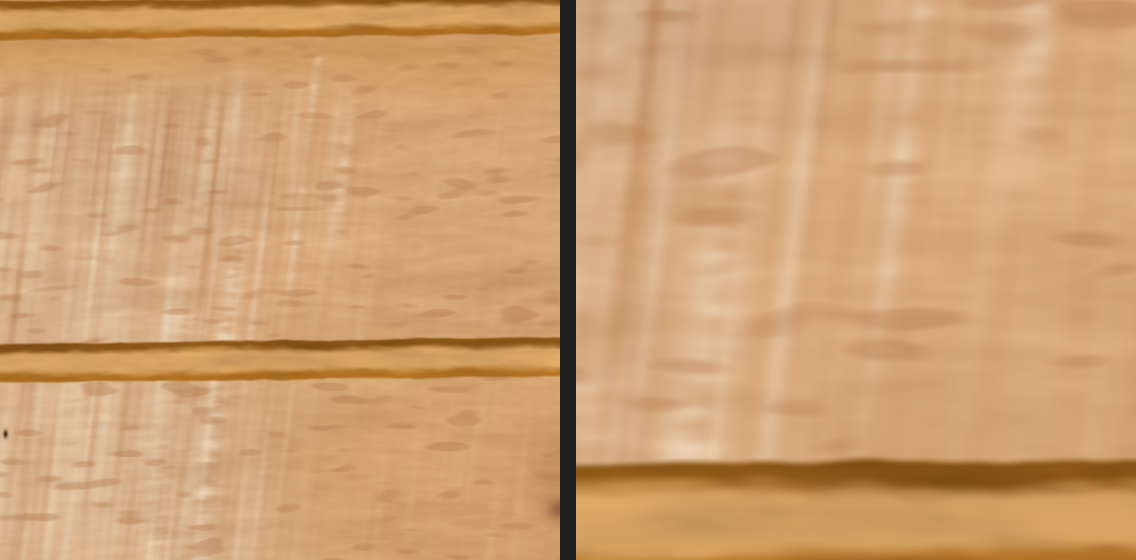
Left: the whole. Right: its middle third, enlarged.
This texture is drawn by a three.js fragment shader. Its source:

```glsl
varying vec2 vUv;

const vec3 TAN = vec3(0.825, 0.640, 0.465);
const vec3 PALE = vec3(0.845, 0.705, 0.560);
const vec3 HONEY = vec3(0.825, 0.625, 0.405);
const vec3 CHALK = vec3(0.905, 0.810, 0.700);
const vec3 RUSSET = vec3(0.700, 0.470, 0.300);
const vec3 STRIP = vec3(0.835, 0.635, 0.385);
const vec3 GROOVE_LIGHT = vec3(0.680, 0.430, 0.130);
const vec3 GROOVE_DARK = vec3(0.540, 0.335, 0.090);
const vec3 KNOT = vec3(0.560, 0.340, 0.230);

const float BOARD_PITCH = 0.612;
const float GROOVE_MID = 0.351;
const float GROOVE_HALF = 0.0365;
const float BOARD_TILT = 0.012;
const float SAW_LEAN = 0.12;

vec3 hash3(vec2 cell) {
  vec3 h = vec3(dot(cell, vec2(127.1, 311.7)), dot(cell, vec2(269.5, 183.3)), dot(cell, vec2(419.2, 371.9)));
  return fract(sin(h) * 43758.55);
}

// Cellular noise: one soft light or dark spot per cell, centred on zero
float spots(vec2 p) {
  vec2 cell = floor(p);
  float sum = 0.0;
  for (int j = -1; j <= 1; j++) {
    for (int i = -1; i <= 1; i++) {
      vec2 c = cell + vec2(float(i), float(j));
      vec3 h = hash3(c);
      vec2 d = p - c - h.xy;
      float k = max(0.0, 1.0 - dot(d, d));
      sum += (2.0 * h.z - 1.0) * k * k * k;
    }
  }
  return sum;
}

float grain(vec2 p) {
  return 0.45 * spots(p * vec2(4.0, 26.0)) + 0.40 * spots(p * vec2(13.0, 75.0) + 31.0)
       + 0.25 * spots(p * vec2(38.0, 150.0) + 67.0);
}

float band(float x, float center, float width) {
  float d = (x - center) / width;
  return exp(-d * d);
}

float blot(vec2 p, vec2 center, vec2 radii) {
  vec2 d = (p - center) / radii;
  return exp(-dot(d, d));
}

float fadeOut(float from, float to, float x) {
  return 1.0 - smoothstep(from, to, x);
}

// Broad tone: honey near the top, pale on the rough left side
vec3 boardTone(vec2 p, float cloud) {
  float rough = fadeOut(0.15, 0.72, p.x + 0.15 * cloud) * fadeOut(0.74, 0.90, p.y);
  float warm = smoothstep(0.78, 0.90, p.y + 0.04 * cloud);
  warm = max(warm, 0.55 * smoothstep(0.35, 0.6, p.x) * fadeOut(0.28, 0.60, p.y));
  return mix(mix(TAN, HONEY, warm), PALE, 0.85 * rough);
}

// Paired narrow saw lines
float sawLines(float q) {
  float sum = 0.0;
  for (int i = 0; i < 5; i++) {
    float n = float(i);
    float center = 0.07 + 0.1 * n + 0.03 * (hash3(vec2(n, 5.0)).x - 0.5);
    sum += band(abs(q - center), 0.011, 0.0045);
  }
  return sum;
}

vec3 sawMarks(vec3 color, vec2 p, float fibre) {
  float q = p.x - SAW_LEAN * (p.y - 0.5);
  float reach = mix(0.15, 1.0, fadeOut(0.42, 0.68, q)) * fadeOut(0.76, 0.90, p.y);
  float streak = 0.6 * spots(vec2(q * 34.0, p.y * 3.0)) + 0.6 * spots(vec2(q * 85.0, p.y * 4.5) + 19.0);
  float rung = clamp(0.55 + 1.1 * fibre, 0.0, 1.0);
  float chalk = band(q, 0.413, 0.017) * fadeOut(0.55, 0.64, p.y);
  chalk += 0.6 * band(q, 0.520, 0.008) * smoothstep(0.42, 0.55, p.y);
  chalk += 0.9 * band(q, 0.589, 0.010) * band(p.y, 0.68, 0.10);
  chalk += 0.7 * band(q, 0.33, 0.035) * fadeOut(0.40, 0.56, p.y);
  float light = 0.75 * max(streak, 0.0) * reach + 0.8 * chalk * rung;
  float dark = 0.40 * max(-streak, 0.0) * reach;
  dark += 0.24 * sawLines(q) * band(p.y, 0.70, 0.12) + 0.22 * band(q, 0.372, 0.012) * fadeOut(0.6, 0.8, p.y);
  color = mix(color, RUSSET, clamp(dark, 0.0, 0.6));
  return mix(color, CHALK, clamp(light, 0.0, 0.85));
}

// A strip between two dark lines, sharp outside and soft inside
vec3 addGroove(vec3 color, vec2 p, float fibre) {
  float wobble = 0.0025 * spots(vec2(p.x * 14.0, p.y * 3.0)) + 0.001 * spots(vec2(p.x * 50.0, p.y * 3.0));
  float s = mod(p.y - BOARD_TILT * p.x - GROOVE_MID + 0.5 * BOARD_PITCH, BOARD_PITCH) - 0.5 * BOARD_PITCH;
  float inset = GROOVE_HALF - abs(s) + wobble;
  float inside = smoothstep(-0.001, 0.005, inset);
  float line = fadeOut(0.009, 0.025, inset + 0.006 * fibre);
  vec3 shade = mix(GROOVE_LIGHT, GROOVE_DARK, smoothstep(-0.01, 0.01, s));
  vec3 strip = STRIP * (1.0 + 0.10 * fibre);
  return mix(color, mix(strip, shade * (1.0 + 0.12 * fibre), line), inside);
}

void main() {
  vec2 p = vUv;
  vec2 along = vec2(p.x, p.y - BOARD_TILT * p.x + 0.004 * sin(7.0 * p.x + 5.0 * p.y));
  float fibre = grain(along);
  float cloud = spots(p * vec2(3.0, 6.0) + 11.0);
  vec3 color = boardTone(p, cloud) * (1.0 + 0.025 * cloud);
  color = sawMarks(color, p, fibre);
  color *= 1.0 + fibre * vec3(0.060, 0.085, 0.110);
  // Short reddish pores along the grain
  float pores = smoothstep(0.35, 0.85, spots(along * vec2(17.0, 62.0) + 43.0));
  color = mix(color, RUSSET, 0.38 * pores);
  // Knot and small blemishes
  color = mix(color, RUSSET, 0.35 * blot(p, vec2(1.0, 0.14), vec2(0.07, 0.10)));
  color = mix(color, KNOT, 0.85 * blot(p + 0.006 * fibre, vec2(1.0, 0.09), vec2(0.022, 0.018)));
  color = mix(color, KNOT * 0.4, blot(p, vec2(0.010, 0.225), vec2(0.004, 0.007)));
  gl_FragColor = vec4(addGroove(color, p, fibre), 1.0);
}
```
